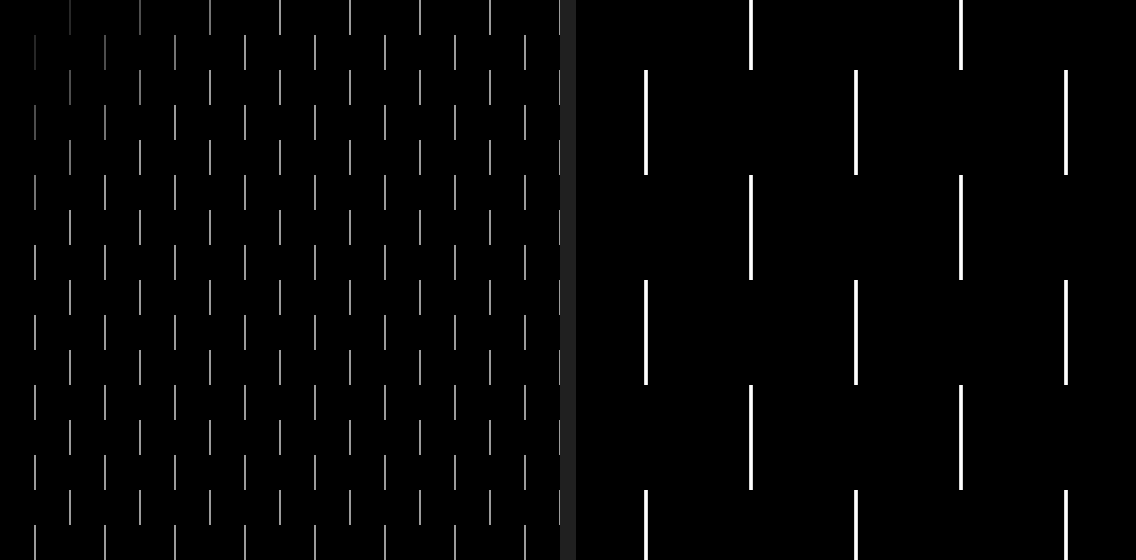
Left, the full canvas; right, a detail of the centre.
Give the GLSL for this pattern, as a WebGL 1 fragment shader.

```glsl
precision highp float;
// Staggered vertical white dashes on black, on a 16 by 16 grid.
// Each dash fills one row on alternate grid lines, drawn by box coverage;
// brightness rises in diagonal steps away from the upper left corner.

uniform vec2 u_resolution;

const float GRID_CELLS = 16.0;
const float DASH_WIDTH = 0.035;  // in cells
const float DASH_LENGTH = 1.0;   // in cells
const float FADE_STEPS = 8.0;    // diagonal steps from black to full
const vec3 BACKGROUND = vec3(0.0);
const vec3 DASH_COLOR = vec3(1.0);

// Pixel coverage of a centred box, one axis at a time.
float boxCoverage(vec2 offset, vec2 size, vec2 pixel) {
  vec2 inside = clamp(0.5 + (0.5 * size - abs(offset)) / pixel, 0.0, 1.0);
  return inside.x * inside.y;
}

// 1 on alternate grid lines, shifted by one line in every row.
float staggerMask(float column, float row) {
  return mod(column + row, 2.0);
}

// Stepped brightness, counted diagonally from the upper left.
float cornerFade(float column, float rowFromTop, float steps) {
  return clamp((column + rowFromTop) / steps, 0.0, 1.0);
}

void main() {
  vec2 pixel = GRID_CELLS / u_resolution;
  vec2 p = gl_FragCoord.xy * pixel;

  // Nearest vertical grid line and the row that holds this point.
  float column = floor(p.x + 0.5);
  float row = floor(p.y);
  vec2 offset = p - vec2(column, row + 0.5);

  float dash = boxCoverage(offset, vec2(DASH_WIDTH, DASH_LENGTH), pixel);
  dash *= staggerMask(column, row);
  dash *= step(0.5, column);  // the left border stays empty
  dash *= cornerFade(column, GRID_CELLS - 1.0 - row, FADE_STEPS);

  gl_FragColor = vec4(mix(BACKGROUND, DASH_COLOR, dash), 1.0);
}
```
